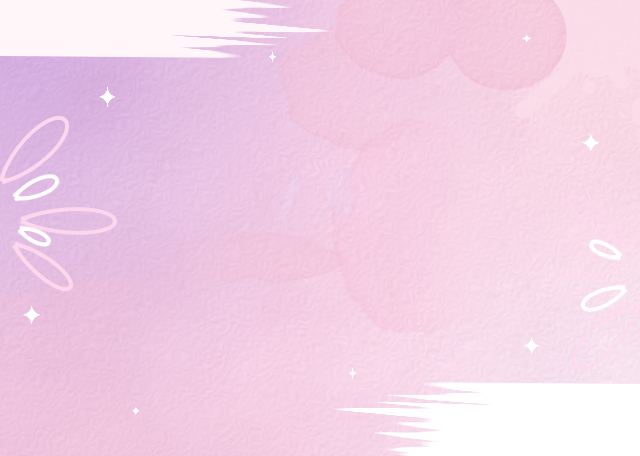
Write a Shadertoy shader that draws this background.

```glsl
// Pastel watercolour paper from lilac to pink, with soft-rimmed stains, a splash,
// two ragged brush strokes, petal outlines and small stars. Built from a smooth
// colour field, noise-warped distance functions and half-turn symmetry.

#define CANVAS vec2(768, 546)  // layout units, independent of resolution
#define WOBBLE 22.             // raggedness of stain edges
#define RIM .035               // pigment gathered at stain edges
#define GRAIN .045             // paper relief
#define STROKE 2.3             // half thickness of petal outlines
#define ROSE vec3(.955, .765, .85)
#define LILAC vec3(.94, .83, .935)
#define PETAL_PINK vec3(1, .85, .93)

float hash(vec2 p) {
  vec3 q = fract(p.xyx * .1031);
  q += dot(q, q.yzx + 33.33);
  return fract((q.x + q.y) * q.z);
}

float noise(vec2 p) {
  vec2 i = floor(p), f = fract(p);
  f = f * f * (3. - 2. * f);
  return mix(mix(hash(i), hash(i + vec2(1, 0)), f.x),
             mix(hash(i + vec2(0, 1)), hash(i + 1.), f.x), f.y);
}

float fbm(vec2 p) {
  float sum = 0., amp = .5;
  for (int i = 0; i < 5; i++) {
    sum += amp * noise(p);
    p = mat2(1.6, 1.2, -1.2, 1.6) * p + 17.;
    amp *= .5;
  }
  return sum;
}

float ellipse(vec2 p, vec2 c, vec2 r) {
  return (length((p - c) / r) - 1.) * min(r.x, r.y);
}

// Capsule whose radius changes from ra to rb
float drip(vec2 p, vec2 a, vec2 b, float ra, float rb) {
  vec2 d = b - a;
  float t = clamp(dot(p - a, d) / dot(d, d), 0., 1.);
  return length(p - a - d * t) - mix(ra, rb, t);
}

float cover(float d, float soft) { return 1. - smoothstep(-soft, soft, d); }

// Wash that fades inward and leaves a darker rim
void stain(inout vec3 col, float d, vec3 tint, float opacity) {
  float inside = opacity * cover(d, 1.6);
  col = mix(col, tint, inside * (.55 + .45 * exp(min(d, 0.) / 45.)));
  col -= RIM * inside * exp(-abs(d) / 4.) * vec3(.5, 1, .7);
}

vec3 ramp(vec3 a, vec3 b, vec3 c, float t) {
  return mix(mix(a, b, smoothstep(0., .6, t)), c, smoothstep(.4, 1., t));
}

// Teardrop outline, pointed at the base
float petal(vec2 p, vec2 base, vec2 tip, float halfWidth) {
  vec2 axis = tip - base;
  float len = length(axis);
  axis /= len;
  p -= base;
  float x = dot(p, axis), y = axis.x * p.y - axis.y * p.x;
  float t = max(x / len, 0.), back = min(x, 0.), k = 5.38 * halfWidth * halfWidth;
  float f = y * y + back * back - k * pow(t, 1.5) * (1. - t);
  float slope = k * sqrt(t) * (1.5 - 2.5 * t) / len;
  return abs(f) / (length(vec2(slope, 2. * y)) + .5) - STROKE;
}

void petals(inout vec3 col, vec2 p, float opacity, float px) {
  float pink = min(petal(p, vec2(3, 216), vec2(78, 144), 17.),
                   petal(p, vec2(19, 294), vec2(84, 344), 11.));
  float middle = petal(p, vec2(27, 264), vec2(138, 265), 14.);
  float white = min(petal(p, vec2(19, 236), vec2(68, 215), 9.),
                    petal(p, vec2(25, 275), vec2(58, 290), 6.));
  col = mix(col, PETAL_PINK, cover(pink, px) * opacity);
  col = mix(col, PETAL_PINK, cover(middle, px) * opacity * opacity);
  col = mix(col, vec3(1), cover(white, px));
}

// Flat stroke whose right end splits into slanted bristle marks
float bump(float y, float c, float w) { return exp(-(y - c) * (y - c) / (w * w)); }
float brush(vec2 p) {
  float y = p.y - .05 * (p.x - 300.);
  float reach = 272. + 75. * bump(y, 5.5, 5.) + 45. * bump(y, -14., 8.)
    + 35. * bump(y, 20., 6.) + 120. * bump(y, 33., 4.5) + 80. * bump(y, 43., 2.)
    - 65. * bump(y, 47., 1.6) + 65. * bump(y, 52., 2.5) - 60. * bump(y, 61., 2.)
    + 45. * (noise(vec2(p.x * .01, y * .45 + 20.)) - .5);
  return max((p.x - reach) * .08, p.y - 67. - .008 * p.x);
}

float star(vec2 p, float x, float y, float r) {
  p = pow(abs(p - vec2(x, y)) + .001, vec2(.58));
  return pow(p.x + p.y, 1.724) - r;
}

void mainImage(out vec4 fragColor, in vec2 fragCoord) {
  vec2 uv = fragCoord / iResolution.xy;
  vec2 p = vec2(uv.x, 1. - uv.y) * CANVAS;  // layout measured downward
  float px = .7 * CANVAS.y / iResolution.y;

  // Base colour field
  vec3 top = ramp(vec3(.82, .67, .87), vec3(.935, .785, .895), vec3(.975, .84, .89), uv.x);
  vec3 mid = ramp(vec3(.875, .73, .885), vec3(.955, .8, .89), vec3(.975, .855, .91), uv.x);
  vec3 low = ramp(vec3(.93, .765, .87), vec3(.97, .825, .9), vec3(.965, .9, .95), uv.x);
  vec3 col = ramp(low, mid, top, uv.y) + (fbm(p / 110.) - .48) * vec3(.03, .05, .035);

  // Watercolour stains
  vec2 w = p + WOBBLE * (vec2(fbm(p / 38.), fbm(p / 38. + 40.)) - .48);
  stain(col, 355. - .15 * w.x - w.y, ROSE, .35 - .35 * smoothstep(90., 260., p.x));
  stain(col, ellipse(w, vec2(300, 308), vec2(115, 28)), ROSE, .4 * smoothstep(180., 300., p.x));
  stain(col, ellipse(w, vec2(495, 272), vec2(95, 127)), ROSE + .015, .5 - .5 * smoothstep(460., 580., p.x));
  stain(col, ellipse(w, vec2(430, 104), vec2(92, 74)), ROSE, .5 - .5 * smoothstep(400., 520., p.x));
  stain(col, drip(w, vec2(337, 260), vec2(357, 215), 5., 9.), LILAC, .6);
  stain(col, ellipse(w, vec2(410, 228), vec2(14, 32)), LILAC, .5);
  float cloud = min(ellipse(w, vec2(480, 25), vec2(75, 68)), ellipse(p, vec2(608, 42), vec2(72, 66)));
  stain(col, cloud, ROSE, .65);

  // Paper relief, lit from the upper left
  vec2 g = p / 3.6 + 2. * noise(p / 12.);
  col += GRAIN * (noise(g) - noise(g + vec2(.45, .5))) * (.45 + .55 * fbm(p / 70. + 9.));

  // Corner splash with drips
  float splash = max(max(664. - p.x, p.y - 86. - 7. * sin(p.x * .09)), -cloud);
  splash = min(splash, drip(p, vec2(690, 78), vec2(628, 132), 9., 10.));
  splash = min(splash, drip(p, vec2(735, 78), vec2(747, 99), 12., 8.));
  splash = min(splash, ellipse(p, vec2(708, 105), vec2(7, 8)));
  splash = min(splash, ellipse(p, vec2(767, 133), vec2(9, 16)));
  col = mix(col, vec3(.98, .875, .915), .7 * cover(splash, px));

  // Brush strokes and petals, each repeated by a half turn
  col = mix(col, vec3(1, .965, .98), cover(brush(p), px));
  col = mix(col, vec3(1), cover(brush(vec2(797, 527) - p), px));
  petals(col, p, .95, px);
  petals(col, vec2(768, 582) - p, .55, px);

  // Large and small stars
  float stars = min(min(star(p, 129., 116., 12.), star(p, 38., 377., 12.5)),
                    min(star(p, 709., 171., 12.5), star(p, 638., 414., 11.5)));
  stars = min(stars, min(min(star(p, 327., 68., 6.), star(p, 163., 492., 6.)),
                         min(star(p, 423., 447., 6.), star(p, 632., 46., 6.))));
  fragColor = vec4(clamp(mix(col, vec3(1), cover(stars, px)), 0., 1.), 1);
}
```
